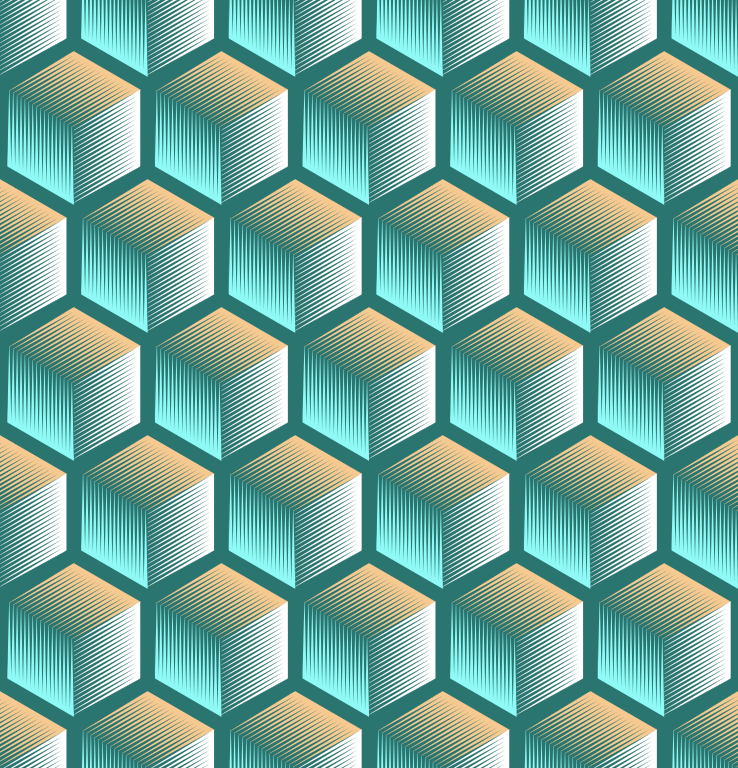
This pattern is drawn by a Shadertoy shader. Its source:

```glsl
// Staggered isometric cubes shaded with tapering stripes on a teal ground.

const vec2 REPEATS = vec2(5.0, 3.0);       // columns, pairs of rows
const vec2 CELL = vec2(1.0, 1.7320508);    // one column by two rows
const float CUBE_RADIUS = 0.52;
const float STRIPES = 17.0;

const vec3 TEAL = vec3(0.165, 0.46, 0.44);
const vec3 CYAN = vec3(0.56, 0.98, 0.96);
const vec3 WHITE = vec3(1.0);
const vec3 SAND = vec3(0.96, 0.79, 0.56);

float cross2(vec2 a, vec2 b) { return a.x * b.y - a.y * b.x; }

// Offset from the nearest centre of a staggered lattice
vec2 nearestCell(vec2 p) {
    vec2 even = mod(p + 0.5 * CELL, CELL) - 0.5 * CELL;
    vec2 odd = mod(p, CELL) - 0.5 * CELL;
    return dot(even, even) < dot(odd, odd) ? even : odd;
}

// Running integral of a unit-period pulse centred in each period
float pulseIntegral(float x, float width) {
    float start = 0.5 - 0.5 * width;
    return floor(x) * width + clamp(fract(x) - start, 0.0, width);
}

// Box-filtered stripe coverage
float stripes(float x, float width, float footprint) {
    float h = 0.5 * footprint;
    return (pulseIntegral(x + h, width) - pulseIntegral(x - h, width)) / footprint;
}

// Smooth mask of the unit interval; pixel is measured in the same unit
float unitMask(float t, float pixel) {
    return clamp((0.5 - abs(t - 0.5)) / pixel + 0.5, 0.0, 1.0);
}

// Rhombus with stripes parallel to "along", widening in that direction
float stripedFace(vec2 q, vec2 across, vec2 along, float pixel) {
    float area = cross2(across, along);
    float u = cross2(q, along) / area;
    float v = cross2(across, q) / area;
    float unitPixel = pixel * length(along) / abs(area);
    float width = clamp(mix(0.08, 1.06, v), 0.0, 1.0);
    float ink = stripes(u * STRIPES, width, unitPixel * STRIPES);
    return ink * unitMask(u, unitPixel) * unitMask(v, unitPixel);
}

// Three faces share the spokes leaving the cube centre
vec3 cube(vec2 q, float radius, float pixel) {
    vec2 left = radius * vec2(-0.8660254, 0.5);
    vec2 right = radius * vec2(0.8660254, 0.5);
    vec2 down = radius * vec2(0.0, -1.0);
    vec3 color = TEAL;
    color += (SAND - TEAL) * stripedFace(q, left, right, pixel);
    color += (CYAN - TEAL) * stripedFace(q, left, down, pixel);
    color += (WHITE - TEAL) * stripedFace(q, down, right, pixel);
    return color;
}

void mainImage(out vec4 fragColor, in vec2 fragCoord) {
    vec2 p = fragCoord / iResolution.xy * REPEATS * CELL;
    float pixel = REPEATS.x * CELL.x / iResolution.x;
    fragColor = vec4(cube(nearestCell(p), CUBE_RADIUS, pixel), 1.0);
}
```
